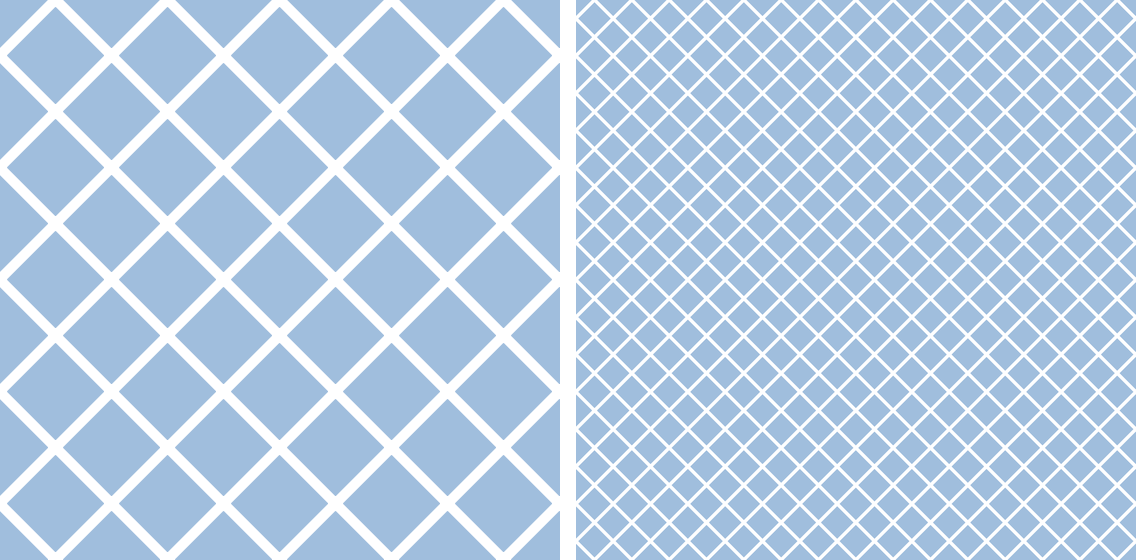
Left, the tile; right, the same tile 3 across and 3 down.
This pattern is drawn by a WebGL 2 fragment shader. Its source:

```glsl
#version 300 es
precision highp float;
// Diagonal lattice of white bands over flat pale blue, tiling seamlessly.

uniform vec2 u_resolution;
out vec4 fragColor;

const float REPEATS = 5.0;                    // diamonds across and down
const float BAND_HALF_WIDTH = 0.0457;         // in cells, across the band
const float JOINT_RADIUS = 0.0675;            // blunts the diamond tips, in cells
const vec2 LATTICE_SHIFT = vec2(-0.004, 0.004); // in cells
const vec3 BLUE = vec3(0.627, 0.745, 0.867);
const vec3 WHITE = vec3(1.0);

// Distances, in cells, to the nearest rising and falling band centre lines.
vec2 bandDistances(vec2 cell) {
    vec2 diagonal = vec2(cell.x - cell.y, cell.x + cell.y);
    return abs(fract(diagonal) - 0.5) * inversesqrt(2.0);
}

void main() {
    vec2 cell = gl_FragCoord.xy / u_resolution * REPEATS - LATTICE_SHIFT;
    float pixel = REPEATS / min(u_resolution.x, u_resolution.y);

    // Union of both bands and a small disc at each crossing
    vec2 toBands = bandDistances(cell);
    float bands = min(toBands.x, toBands.y) - BAND_HALF_WIDTH;
    float joints = length(toBands) - JOINT_RADIUS;
    float lattice = min(bands, joints);

    // One-pixel soft edge
    float coverage = clamp(0.5 - lattice / pixel, 0.0, 1.0);
    fragColor = vec4(mix(BLUE, WHITE, coverage), 1.0);
}
```
